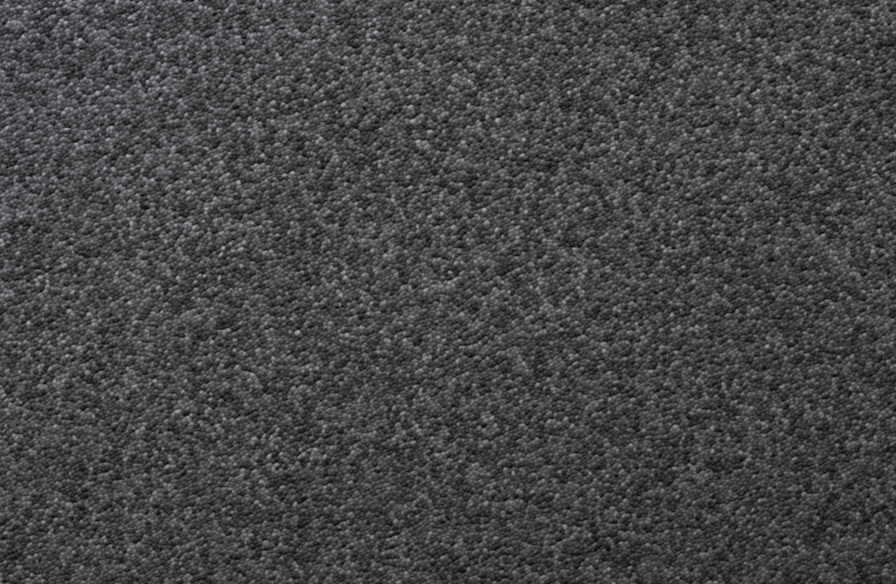
A WebGL 1 fragment shader for this texture:

```glsl
precision highp float;
// Dark grained sheet, like embossed plastic or leather, in soft light from the upper left.
// Slanted cellular noise makes fine pebbles: each has its own tone, a lit upper flank
// and a soft crevice around it. Value noise adds clumps, faint rows and columns.

uniform vec2 u_resolution;

vec2 hash2(vec2 cell) {
  vec3 h = fract(cell.xyx * vec3(0.1031, 0.1030, 0.0973));
  h += dot(h, h.yzx + 33.33);
  return fract((h.xx + h.yz) * h.zy);
}

float valueNoise(vec2 p) {
  vec2 cell = floor(p);
  vec2 f = fract(p);
  f = f * f * (3.0 - 2.0 * f);
  float low = mix(hash2(cell).x, hash2(cell + vec2(1.0, 0.0)).x, f.x);
  float high = mix(hash2(cell + vec2(0.0, 1.0)).x, hash2(cell + 1.0).x, f.x);
  return mix(low, high, f.y);
}

// Relative brightness of the grain, about 1 on average
float pebbles(vec2 p) {
  // Bend the lattice gently, then slant and stretch it
  p += 0.005 * vec2(valueNoise(p * 38.0), valueNoise(p * 38.0 + 71.0));
  float slant = 0.5;
  vec2 along = vec2(cos(slant), sin(slant));
  vec2 g = vec2(dot(p, along) * 118.0, dot(p, vec2(-along.y, along.x)) * 160.0);

  vec2 home = floor(g);
  vec2 toCentre = vec2(0.0);
  float nearest = 9.0;
  float second = 9.0;
  float tone = 0.0;
  for (int j = -1; j <= 1; j++) {
    for (int i = -1; i <= 1; i++) {
      vec2 cell = home + vec2(float(i), float(j));
      vec2 offset = cell + 0.02 + 0.96 * hash2(cell) - g;
      float d = length(offset);
      if (d < nearest) {
        second = nearest;
        nearest = d;
        toCentre = offset;
        tone = hash2(cell + 311.0).y;
      } else {
        second = min(second, d);
      }
    }
  }

  float flank = dot(-toCentre, vec2(0.25, 0.95));
  float crown = smoothstep(0.0, 0.5, second - nearest);
  float glint = pow(tone, 10.0) * crown;
  return 1.0 + 0.8 * (tone - 0.5) + 0.75 * flank
       + 0.45 * (crown - 0.6) + 0.4 * (glint - 0.06);
}

void main() {
  vec2 uv = gl_FragCoord.xy / u_resolution;
  vec2 p = gl_FragCoord.xy / u_resolution.y;

  // Nine samples over a fixed share of the canvas give soft pebble edges
  float grain = 0.0;
  for (int j = -1; j <= 1; j++) {
    for (int i = -1; i <= 1; i++) {
      grain += pebbles(p + 0.0012 * vec2(float(i), float(j))) / 9.0;
    }
  }

  // Clumps, rows and columns of the emboss
  grain += 0.10 * (valueNoise(p * 52.0 + 17.0) - 0.5);
  grain += 0.04 * (valueNoise(p * 13.0 + 5.0) - 0.5);
  grain += 0.06 * (valueNoise(p * vec2(5.0, 60.0)) - 0.5);
  grain += 0.05 * (valueNoise(p * vec2(60.0, 5.0) + 40.0) - 0.5);

  // Broad falloff from upper left to lower right, darker at the rim
  vec2 c = uv - 0.5;
  float light = 0.295 + 0.055 * c.y - 0.045 * c.x - 0.03 * dot(c, c);
  float coolness = clamp(0.5 + 0.5 * c.y - 0.6 * c.x, 0.0, 1.0);
  vec3 tint = mix(vec3(1.0, 1.0, 0.99), vec3(0.985, 1.0, 1.03), coolness);

  gl_FragColor = vec4(tint * light * max(grain, 0.25), 1.0);
}
```
